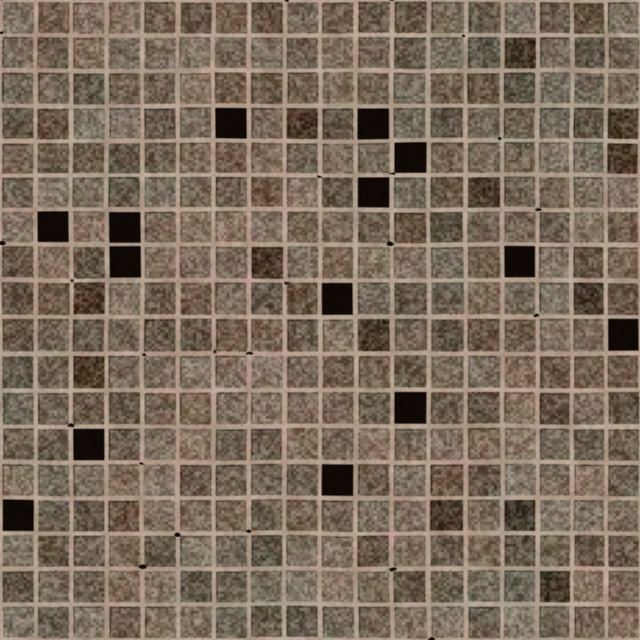
Write a Shadertoy shader that draws this texture.

```glsl
// Worn square mosaic tiles in grey-brown with pale grout and scattered black tiles.
#define TILES 18.0
#define HALF_TILE 0.437
#define EDGE_SOFT 0.035
#define JITTER 0.014
#define BLACK_SHARE 0.037
#define DARK_SHARE 0.045
#define TONE_SPREAD 0.15
#define GRAIN 0.30
#define GRAIN_SCALE 230.0
#define TINT 0.09
#define CHIP_SHARE 0.07

const vec3 TILE_COLOR  = vec3(0.45, 0.39, 0.325);
const vec3 DARK_COLOR  = vec3(0.29, 0.23, 0.17);
const vec3 BLACK_COLOR = vec3(0.06, 0.035, 0.02);
const vec3 GROUT_COLOR = vec3(0.71, 0.63, 0.56);

float hash(vec2 p) {
    return fract(sin(dot(p, vec2(127.1, 311.7))) * 43758.55);
}

vec2 hash2(vec2 p) {
    return vec2(hash(p), hash(p + 57.3));
}

float noise(vec2 p) {
    vec2 i = floor(p), f = fract(p);
    f = f * f * (3.0 - 2.0 * f);
    return mix(mix(hash(i), hash(i + vec2(1, 0)), f.x),
               mix(hash(i + vec2(0, 1)), hash(i + vec2(1, 1)), f.x), f.y);
}

// Slight unevenness of the hand-laid rows and columns
vec2 layWarp(vec2 uv) {
    vec2 k = (uv - vec2(0.80, 0.60)) / vec2(0.14, 0.17);
    vec2 drift = 0.007 * exp(-k * k);
    vec2 wobble = vec2(noise(uv * 9.0), noise(uv * 9.0 + 31.0)) - 0.5;
    return uv - drift + 0.002 * wobble;
}

// Signed distance to a box with slightly rounded corners
float boxDistance(vec2 p, vec2 halfSize) {
    vec2 q = abs(p) - halfSize + 0.03;
    return length(max(q, 0.0)) + min(max(q.x, q.y), 0.0) - 0.03;
}

void mainImage(out vec4 fragColor, in vec2 fragCoord) {
    vec2 uv = fragCoord / iResolution.xy;
    vec2 grid = layWarp(uv) * TILES;
    vec2 id = floor(grid);
    vec2 local = fract(grid) - 0.5;
    float soft = max(EDGE_SOFT, 0.7 * TILES / iResolution.y);

    // Grain shared by tiles and grout
    float fine = noise(uv * GRAIN_SCALE) - 0.5;
    float coarse = noise(uv * GRAIN_SCALE * 0.55 + 17.0) - 0.5;
    float grain = GRAIN * (0.75 * fine + 0.45 * coarse);

    // Tile tone: ordinary, dark or black
    float kind = hash(id + 3.7);
    float isBlack = step(kind, BLACK_SHARE);
    float isDark = step(kind, BLACK_SHARE + DARK_SHARE) - isBlack;
    float tone = TONE_SPREAD * (hash(id + 11.0) - 0.5);
    vec3 tile = mix(TILE_COLOR + tone, DARK_COLOR, isDark);
    tile += vec3(0.03, 0.0, -0.02) * (hash(id + 23.0) - 0.5);
    tile += grain;
    tile = mix(tile, BLACK_COLOR + 0.06 * grain, isBlack);

    // Tile outline with a broken shadow along its left and upper edges
    vec2 offset = (hash2(id + 5.0) - 0.5) * 2.0 * JITTER;
    vec2 p = local - offset;
    float d = boxDistance(p, vec2(HALF_TILE));
    float rim = smoothstep(-0.075, -0.025, d);
    float side = smoothstep(0.0, 0.1, max(-p.x, p.y) - max(p.x, -p.y));
    float shade = rim * mix(0.25, side, 0.75) * hash(id + 41.0);
    tile *= 1.0 - 0.4 * shade * (0.5 + noise(grid * 4.0));

    // Grout, unevenly soiled
    float soil = noise(grid * 1.7 + 8.0);
    vec3 grout = GROUT_COLOR + 0.3 * grain - 0.09 * (soil - 0.35);
    vec3 color = mix(tile, grout, smoothstep(-soft, soft, d));

    // Faint coloured stains: green haze in patches, pink elsewhere
    float haze = noise(uv * 5.0 + 2.0) * 0.6 + noise(uv * 14.0) * 0.4 - 0.5;
    vec3 stain = vec3(-0.8, 0.25, 0.3) * max(haze, 0.0)
               + vec3(0.5, -0.1, 0.0) * max(-haze, 0.0);
    vec2 mottle = vec2(noise(uv * 60.0 + 9.0), noise(uv * 60.0 + 71.0)) - 0.5;
    stain += 0.25 * vec3(mottle.x, -mottle.x, mottle.y);
    color += TINT * stain * (1.0 - isBlack);

    // Small black chips near the joints
    vec2 corner = floor(grid + 0.5);
    vec2 c = grid - corner - 0.14 * (hash2(corner + 83.0) - 0.5);
    c *= mix(vec2(1.0), vec2(0.5, 1.3), hash(corner + 29.0));
    float size = 0.03 + 0.04 * hash(corner + 61.0);
    float ragged = length(c) + 0.05 * (noise(grid * 14.0) - 0.5);
    float chip = 1.0 - smoothstep(size - soft, size + soft, ragged);
    color = mix(color, BLACK_COLOR, chip * step(hash(corner + 97.0), CHIP_SHARE));

    fragColor = vec4(clamp(color, 0.0, 1.0), 1.0);
}
```
